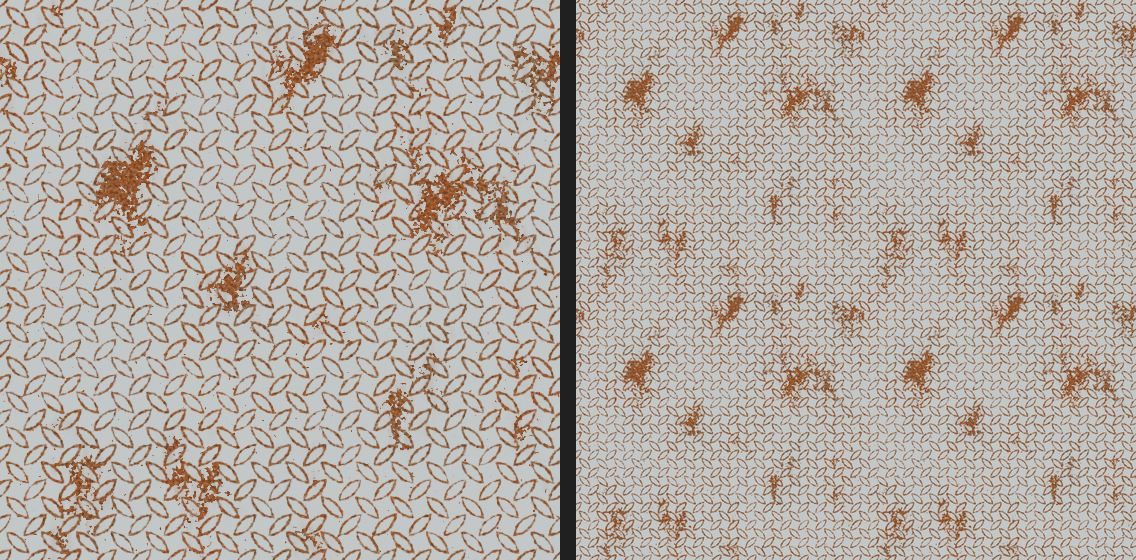
Left, the tile; right, the same tile 2 across and 2 down.
Give the GLSL for this texture, as a Shadertoy shader.

```glsl
// Pale painted tread plate: crossed lens ridges outlined in rust, with corroded patches.

const float REPEATS = 16.0;          // pattern cells across and down
const float LENS_ANGLE = 0.76;       // tilt of the ridges, radians
const float LENS_HALF_LENGTH = 0.41; // in cells
const float LENS_HALF_WIDTH = 0.15;
const float LINE_THIN = 0.019;       // half width of the outline where sound
const float LINE_THICK = 0.034;      // half width where corroded
const float LINE_RAGGED = 0.036;     // how far grain eats into the outline
const vec2 PATCH_COUNT = vec2(6.0, 4.0);
const vec2 PATCH_RANGE = vec2(0.10, 0.78);
const float STAIN_THRESHOLD = 0.76;
const float STAIN_GAIN = 1.35;

const vec3 METAL = vec3(0.76, 0.78, 0.78);
const vec3 SMUDGE = vec3(0.66, 0.60, 0.55);
const vec3 RUST_DARK = vec3(0.40, 0.25, 0.15);
const vec3 RUST_BROWN = vec3(0.56, 0.37, 0.23);
const vec3 RUST_ORANGE = vec3(0.62, 0.33, 0.15);
const vec3 RUST_PALE = vec3(0.66, 0.50, 0.37);

float hash(vec3 p) {
    p = fract(p * 0.1031);
    p += dot(p, p.zyx + 31.32);
    return fract((p.x + p.y) * p.z);
}

float cornerSlope(vec2 cell, vec2 offset, vec2 count, float seed) {
    float angle = 6.28319 * hash(vec3(mod(cell, count), seed));
    return dot(vec2(cos(angle), sin(angle)), offset);
}

// Gradient noise that wraps after count cells across the canvas.
float noise(vec2 uv, vec2 count, float seed) {
    vec2 p = uv * count;
    vec2 cell = floor(p);
    vec2 f = p - cell;
    vec2 blend = f * f * f * (f * (f * 6.0 - 15.0) + 10.0);
    vec2 e = vec2(1.0, 0.0);
    float low = mix(cornerSlope(cell, f, count, seed),
                    cornerSlope(cell + e.xy, f - e.xy, count, seed), blend.x);
    float high = mix(cornerSlope(cell + e.yx, f - e.yx, count, seed),
                     cornerSlope(cell + e.xx, f - e.xx, count, seed), blend.x);
    return mix(low, high, blend.y);
}

// Signed distance to a pointed lens built from two arcs.
float lensDistance(vec2 p) {
    vec2 axis = vec2(cos(LENS_ANGLE), sin(LENS_ANGLE));
    float along = dot(p, axis);
    float across = abs(dot(p, vec2(-axis.y, axis.x)));
    float radius = (LENS_HALF_LENGTH * LENS_HALF_LENGTH + LENS_HALF_WIDTH * LENS_HALF_WIDTH)
                 / (2.0 * LENS_HALF_WIDTH);
    return length(vec2(across + radius - LENS_HALF_WIDTH, along)) - radius;
}

// Falling lenses at cell centres, rising lenses at cell corners.
float treadDistance(vec2 uv) {
    vec2 falling = fract(uv * REPEATS) - 0.5;
    vec2 rising = fract(uv * REPEATS + 0.5) - 0.5;
    return min(lensDistance(falling * vec2(1.0, -1.0)), lensDistance(rising));
}

void mainImage(out vec4 fragColor, in vec2 fragCoord) {
    vec2 uv = fragCoord / iResolution.xy;
    float pixel = REPEATS / iResolution.y;
    float d = treadDistance(uv);

    // Broad corrosion and fine grain
    float corrosion = noise(uv, PATCH_COUNT, 3.0)
                    + 0.5 * noise(uv, vec2(15.0, 11.0), 17.0)
                    + 0.3 * noise(uv, vec2(33.0, 27.0), 29.0);
    float wear = smoothstep(PATCH_RANGE.x, PATCH_RANGE.y, corrosion);
    float coarse = noise(uv, vec2(97.0), 41.0);
    float fine = noise(uv, vec2(211.0), 53.0);
    float grain = coarse + 0.7 * fine;

    // Ragged rust outline
    float halfWidth = mix(LINE_THIN, LINE_THICK, smoothstep(-0.45, 0.35, corrosion));
    float outline = smoothstep(-pixel, pixel, halfWidth + LINE_RAGGED * grain - abs(d));

    // Flakes gather beside the ridges and spare their raised faces
    float face = smoothstep(0.0, -0.06, d);
    float nearRidge = exp(-12.0 * abs(d));
    float stainLevel = grain + STAIN_GAIN * wear - STAIN_THRESHOLD
                     + 0.25 * nearRidge - 0.28 * face;
    float stain = smoothstep(-0.1, 0.1, stainLevel);
    float rust = max(outline, stain);

    // Paint with faint vertical smudges
    float streak = noise(uv, vec2(90.0, 14.0), 61.0);
    float smudge = wear * clamp(0.4 + streak + 0.4 * grain, 0.0, 0.8);
    vec3 paint = mix(METAL, SMUDGE, smudge) + 0.008 * fine;

    // Speckled rust with regional shifts in hue
    float hue = noise(uv, vec2(7.0, 6.0), 73.0) + 0.6 * coarse;
    vec3 rustColor = mix(RUST_BROWN, RUST_ORANGE, smoothstep(-0.25, 0.35, hue));
    float speckle = noise(uv, vec2(173.0), 83.0) + 0.5 * noise(uv, vec2(251.0), 97.0);
    rustColor = mix(rustColor, RUST_DARK, 0.85 * smoothstep(0.0, 0.45, speckle));
    rustColor = mix(rustColor, RUST_PALE, 0.7 * smoothstep(0.1, 0.5, -speckle));

    fragColor = vec4(mix(paint, rustColor, rust), 1.0);
}
```
